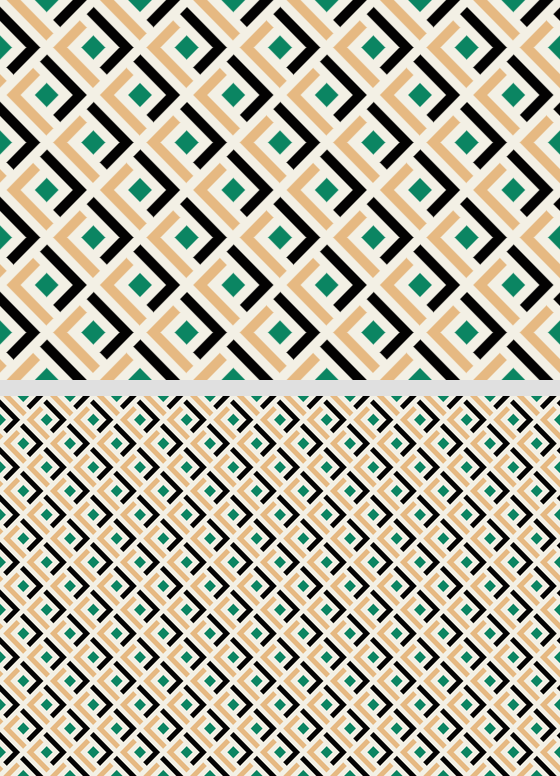
Top, the tile; bottom, the same tile 2 across and 2 down.
A Shadertoy shader for this pattern:

```glsl
// Diagonal lattice of green diamonds, each framed by a tan and a black chevron.

// Signed distance to a box given by its lower and upper corners, with sharp corners
float boxDistance(vec2 p, vec2 lower, vec2 upper) {
    vec2 d = max(lower - p, p - upper);
    return max(d.x, d.y);
}

// L-shaped bracket: one long arm and one short arm meeting at the positive corner
float bracketDistance(vec2 p) {
    float longArm = boxDistance(p, vec2(0.28, -0.422), vec2(0.43));
    float shortArm = boxDistance(p, vec2(-0.14, 0.28), vec2(0.43));
    return min(longArm, shortArm);
}

float coverage(float dist, float softness) {
    return smoothstep(softness, -softness, dist);
}

void mainImage(out vec4 fragColor, in vec2 fragCoord) {
    // Whole repeats across and down keep every canvas edge seamless
    vec2 repeats = vec2(6.0, 4.0);
    vec2 grid = fragCoord / iResolution.xy * repeats;

    // Turn the staggered grid into a square lattice along the diagonals
    vec2 cell = fract(vec2(grid.x + grid.y, grid.x - grid.y)) - 0.5;
    vec2 pixel = repeats / iResolution.xy;
    float softness = 0.8 * length(pixel);

    vec3 cream = vec3(0.953, 0.942, 0.898);
    vec3 tan_ = vec3(0.900, 0.725, 0.510);
    vec3 black = vec3(0.012, 0.008, 0.008);
    vec3 green = vec3(0.045, 0.520, 0.385);

    // The tan chevron is the black one turned by half a turn
    vec3 color = mix(cream, tan_, coverage(bracketDistance(-cell), softness));
    color = mix(color, black, coverage(bracketDistance(cell), softness));

    // Central diamond
    float diamond = boxDistance(cell, vec2(-0.127), vec2(0.127));
    color = mix(color, green, coverage(diamond, softness));

    fragColor = vec4(color, 1.0);
}
```
